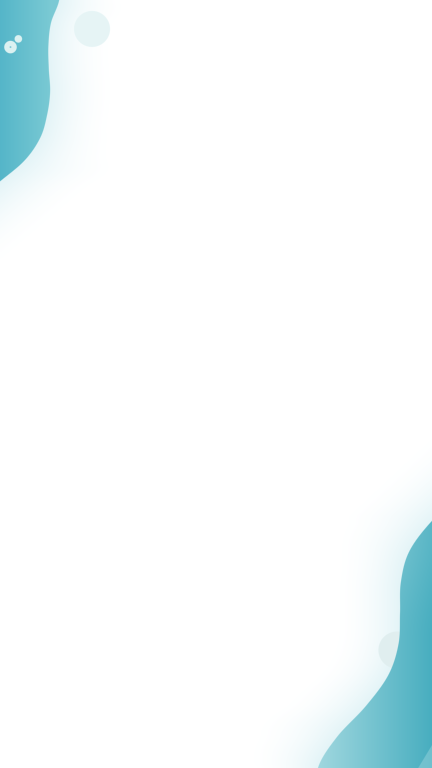
Give the GLSL for this background, as a Shadertoy shader.

```glsl
#define ASPECT 1.7778
#define GLOW_REACH 0.16
#define TOP_STEP 0.0532
#define BOTTOM_STEP 0.0718
#define GLOW_TINT vec3(0.89, 0.955, 0.967)
#define BUBBLE_TINT vec3(0.90, 0.958, 0.962)
#define DOT_TINT vec3(0.86, 0.945, 0.945)
#define TOP_DEEP vec3(0.33, 0.71, 0.785)
#define TOP_PALE vec3(0.48, 0.79, 0.83)
#define BOTTOM_DEEP vec3(0.28, 0.68, 0.75)
#define BOTTOM_PALE vec3(0.62, 0.84, 0.87)

// Wave widths at even steps away from each corner
const float topWave[10] = float[10](
    0.137, 0.118, 0.112, 0.113, 0.116, 0.109, 0.093, 0.056, -0.007, -0.070);
const float bottomWave[10] = float[10](
    0.264, 0.220, 0.153, 0.101, 0.0775, 0.074, 0.072, 0.052, -0.002, -0.079);

// Catmull-Rom curve, continued as a straight line past its end
float waveEdge(float y, float knots[10], float stepSize) {
    float s = y / stepSize;
    float inside = clamp(s, 0.0, 8.0);
    int i = int(min(floor(inside), 7.0));
    float t = inside - float(i);
    float a = knots[max(i - 1, 0)], b = knots[i];
    float c = knots[i + 1], d = knots[i + 2];
    float curve = b + 0.5 * t * (c - a + t * (2.0 * a - 5.0 * b + 4.0 * c - d
                + t * (3.0 * (b - c) + d - a)));
    return curve + max(s - 8.0, 0.0) * (knots[9] - knots[8]);
}

// Approximate signed distance: negative within the wave
float waveDistance(vec2 p, float knots[10], float stepSize) {
    float e = 0.01;
    float slope = (waveEdge(p.y + e, knots, stepSize)
                 - waveEdge(p.y - e, knots, stepSize)) / (2.0 * e);
    return (p.x - waveEdge(p.y, knots, stepSize)) / sqrt(1.0 + slope * slope);
}

float cover(float dist) {
    float pixel = 1.0 / iResolution.x;
    return smoothstep(0.75 * pixel, -0.75 * pixel, dist);
}

float disc(vec2 p, vec2 center, float radius) {
    return cover(length(p - center) - radius);
}

float glow(float dist) {
    float fade = clamp(1.0 - dist / GLOW_REACH, 0.0, 1.0);
    return fade * fade;
}

void mainImage(out vec4 fragColor, in vec2 fragCoord) {
    vec2 p = fragCoord / iResolution.xy * vec2(1.0, ASPECT);
    vec2 topLeft = vec2(p.x, ASPECT - p.y);
    vec2 bottomRight = vec2(1.0 - p.x, p.y);
    float topDist = waveDistance(topLeft, topWave, TOP_STEP);
    float bottomDist = waveDistance(bottomRight, bottomWave, BOTTOM_STEP);

    // White ground with soft halos
    vec3 color = mix(vec3(1.0), GLOW_TINT, max(glow(topDist), glow(bottomDist)));

    // Pale bubbles behind the waves
    color = mix(color, BUBBLE_TINT, disc(topLeft, vec2(0.213, 0.067), 0.0417));
    color = mix(color, BUBBLE_TINT * 0.975, disc(bottomRight, vec2(0.081, 0.273), 0.043));

    // Upper wave
    vec3 topFill = mix(TOP_DEEP, TOP_PALE, clamp(topLeft.x / 0.12, 0.0, 1.0));
    color = mix(color, topFill, cover(topDist));

    // Lower wave with a lighter corner facet
    float shade = bottomRight.x / 0.26 + 0.2 * smoothstep(0.3, 0.56, bottomRight.y);
    vec3 bottomFill = mix(BOTTOM_DEEP, BOTTOM_PALE, clamp(shade, 0.0, 1.0));
    float facet = dot(bottomRight, vec2(0.856, 0.517)) - 0.0274;
    bottomFill = mix(bottomFill, BOTTOM_PALE, 0.45 * cover(facet));
    color = mix(color, bottomFill, cover(bottomDist));

    // Small dots on the upper wave
    color = mix(color, DOT_TINT, disc(topLeft, vec2(0.0243, 0.109), 0.0145));
    color = mix(color, DOT_TINT, disc(topLeft, vec2(0.0425, 0.090), 0.0087));
    color = mix(color, TOP_DEEP, 0.7 * disc(topLeft, vec2(0.0243, 0.109), 0.002));

    fragColor = vec4(color, 1.0);
}
```
